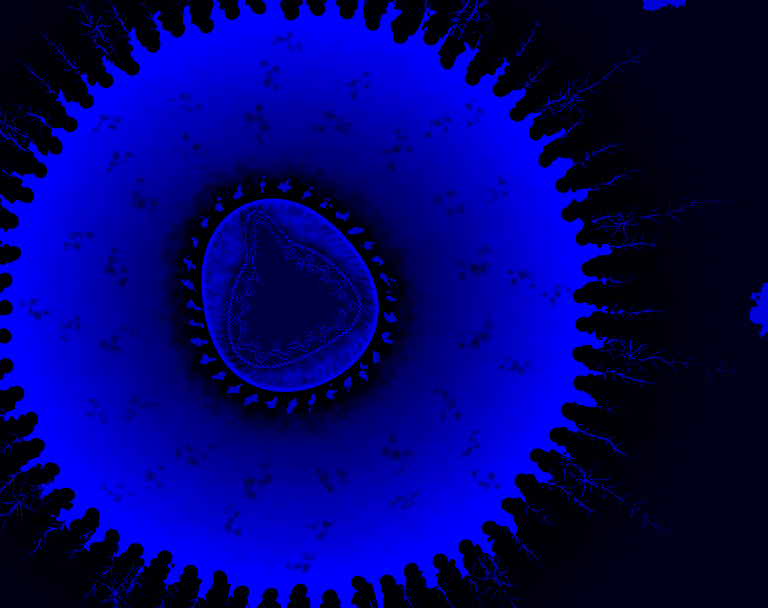
Write a Shadertoy shader that draws this background.

```glsl
// A blue fractal disc rimmed by black bulbs and thin branching filaments,
// with an egg-shaped core inside. Rings of polar sectors repeat the parts;
// sine-hash noise roughens the edges. Lengths are in canvas heights.

#define DISC_CENTER vec2(0.486, 0.503)
#define DISC_RADIUS 0.480
#define CORE_CENTER vec2(0.475, 0.504)
#define BULBS 64.0
#define FLECKS 32.0
#define FILAMENTS 16.0
#define STAR_DISTANCE 0.082
#define SMUDGE_DEPTH 0.5
#define CORE_NAVY 0.25
#define TAU 6.2831853

float hash(vec2 p) { return fract(sin(dot(p, vec2(127.1, 311.7))) * 43758.5453); }

float noise(vec2 p) {
    vec2 i = floor(p), f = fract(p);
    f = f * f * (3.0 - 2.0 * f);
    return mix(mix(hash(i), hash(i + vec2(1, 0)), f.x),
               mix(hash(i + vec2(0, 1)), hash(i + vec2(1, 1)), f.x), f.y);
}

float fbm(vec2 p) {
    float sum = 0.0, amp = 0.5;
    for (int i = 0; i < 4; i++) {
        sum += amp * noise(p);
        p = mat2(1.6, 1.2, -1.2, 1.6) * p;
        amp *= 0.5;
    }
    return sum;
}

// Antialiased coverage of a signed distance, and of a line around its zero
float cover(float d) { return clamp(0.5 - d * iResolution.y, 0.0, 1.0); }
float line(float d, float halfWidth) { return cover(abs(d) - halfWidth); }

// Angle within one of n sectors, and the index of that sector
vec2 sector(float angle, float n, float offset) {
    float id = floor((angle - offset) * n / TAU + 0.5);
    return vec2(angle - offset - id * TAU / n, mod(id, n));
}

float lobe(float angle, float center, float width) {
    float a = mod(angle - center + TAU * 0.5, TAU) - TAU * 0.5;
    return exp(-a * a / (width * width));
}

// One ring of dark marks, each a curling chain of ragged dots
float smudges(float r, float angle, float n, float offset, float ring, float size) {
    vec2 s = sector(angle, n, offset);
    float turn = hash(vec2(s.y, ring)) * TAU, d = 9.0;
    vec2 q = vec2(r - ring, s.x * ring) / size;
    q = mat2(cos(turn), sin(turn), -sin(turn), cos(turn)) * q;
    for (float i = -2.0; i < 2.5; i++) {
        vec2 dot0 = vec2(i * 0.38, 0.35 * sin(i * 2.1 + turn));
        d = min(d, length(q - dot0) - 0.17 + 0.03 * abs(i));
    }
    return clamp(0.45 - 2.6 * (d + 0.8 * (fbm(q * 4.0 + s.y * 7.0) - 0.47)), 0.0, 1.0);
}

// Black bulbs: a round tip, knobbly shoulders, then a solid outside
float bulbDistance(vec2 p, float e, float angle) {
    vec2 s = sector(angle, BULBS, 0.02);
    float pick = hash(vec2(s.y, 3.0)), bend = fract(pick * 9.0) - 0.5;
    vec2 q = vec2(e - 0.024 * (pick - 0.5), s.x * DISC_RADIUS);
    q.y += bend * (0.008 + q.x * 0.4);
    float d = length(q) - 0.0125;
    float knobs = 0.012 * (noise(p * 120.0) - 0.5);
    d = min(d, length(q - vec2(0.018, 0.003)) - 0.017 + knobs);
    d = min(d, length(q - vec2(0.035, 0.0)) - 0.021 + knobs);
    return min(d, 0.039 - q.x + knobs);
}

// Branching filaments: stars on long wavering rays, and twigs at the rim
float filaments(vec2 p) {
    p += 0.025 * (vec2(fbm(p * 32.0), fbm(p * 32.0 + 40.0)) - 0.47);
    float r = length(p), e = r - DISC_RADIUS, angle = atan(p.y, p.x);
    vec2 s = sector(angle, FILAMENTS, -0.157);
    vec2 q = vec2(e - STAR_DISTANCE, s.x * r);
    float reach = length(q);
    float arm = sector(atan(q.y, q.x), 7.0, s.y).x;
    float ink = line(reach * sin(arm), 0.0009) * (1.0 - smoothstep(0.02, 0.04, reach));
    float fade = 1.0 - smoothstep(0.14, 0.32, e);
    ink = max(ink, line(q.y, 0.0009) * fade);
    float side = abs(q.y), twig = mod(e - side * 0.7, 0.026) - 0.013;
    ink = max(ink, line(twig, 0.0007) * fade * (1.0 - smoothstep(0.01, 0.03, side)));
    float rim = abs(sector(angle, BULBS, 0.069).x * r);
    float spur = mod(e - rim, 0.015) - 0.007;
    float near = 1.0 - smoothstep(0.06, 0.13, e + 0.03 * sin(s.y * 5.0 + angle * 32.0));
    ink = max(ink, line(rim, 0.0013) * near);
    ink = max(ink, line(spur, 0.0007) * near * (1.0 - smoothstep(0.006, 0.016, rim)));
    return ink * smoothstep(0.02, 0.03, e) * smoothstep(0.1, 0.5, noise(p * 210.0));
}

// Blue level of the core, from its bright shell to its navy heart
float core(vec2 p, float d, float r, float angle) {
    float triangle = 0.089 + 0.067 * lobe(angle, 1.95, 0.27)
                   + 0.026 * lobe(angle, -0.1, 0.5) + 0.030 * lobe(angle, 4.05, 0.6);
    float grain = fbm(p * 75.0) - 0.47;
    float t = r - triangle - 0.004 * abs(sin(angle * 48.0));
    float shell = mix(0.28, 0.68, smoothstep(0.0, 0.03, t)) + 0.6 * grain;
    shell -= 0.2 * smoothstep(0.2, 1.0, sin(angle * 60.0 + d * 260.0)) * smoothstep(-0.03, -0.012, d);
    shell = mix(shell, 0.92, smoothstep(-0.011, -0.003, d));
    float cusp = t + 0.017 * abs(sin(angle * 8.0 + 0.5)) + 0.005 * abs(sin(angle * 24.0)) + 0.005 * grain;
    float heart = CORE_NAVY + 0.45 * line(cusp + 0.001, 0.0013) + 0.5 * line(cusp + 0.009, 0.0011);
    heart += 0.4 * line(cusp + 0.015 + 0.03 * grain, 0.0009);
    return max(mix(shell, heart, cover(t)), 0.85 * line(t, 0.0018));
}

void mainImage(out vec4 fragColor, in vec2 fragCoord) {
    vec2 uv = fragCoord / iResolution.y, p = uv - DISC_CENTER, c = uv - CORE_CENTER;
    float r = length(p), angle = atan(p.y, p.x), e = r - DISC_RADIUS;
    float coreR = length(c), coreAngle = atan(c.y, c.x), k = coreAngle - 2.007;
    float d = coreR - 0.151 - 0.008 * cos(k) - 0.010 * cos(2.0 * k) - 0.0065 * cos(3.0 * k);

    // Disc: brightens outward, dark around the core, marked by smudges
    float blue = 0.64 + (r - 0.31) * 2.5 + 0.09 * (fbm(p * 45.0) - 0.47);
    float marks = smudges(r, angle, 16.0, 0.20, 0.300, 0.034)
                + smudges(r, angle, 16.0, 0.11, 0.374, 0.026)
                + smudges(r, angle, 8.0, 0.03, 0.430, 0.026);
    blue = min(blue, 1.0) * (1.0 - SMUDGE_DEPTH * min(marks, 1.0));
    blue *= smoothstep(0.008, 0.08, d + 0.05 * (fbm(p * 75.0) - 0.5));

    // Flecks circling the core
    vec2 s = sector(coreAngle, FLECKS, 0.05);
    vec2 q = vec2(d - 0.021, s.x * coreR);
    q.y += 0.5 * q.x;
    float fleck = abs(q.x) * 0.7 + abs(q.y + 0.003) - 0.008 + 0.013 * (noise(p * 170.0) - 0.5);
    blue = max(blue, 0.75 * cover(fleck));

    // Outside: near black, navy toward the right, with filaments
    float night = 0.02 + 0.08 * smoothstep(0.05, 0.24, e) + 0.04 * (fbm(uv * 60.0) - 0.5);
    night = max(night, 0.85 * filaments(p));
    float ragged = 0.04 * (fbm(uv * 80.0) - 0.5);
    float islets = min(length((uv - vec2(1.270, 0.495)) * vec2(1.0, 0.65)) - 0.029,
                       length((uv - vec2(1.087, 1.008)) * vec2(0.75, 1.0)) - 0.023);
    night = mix(night, 0.85, cover(islets + ragged));
    blue = mix(blue, night, cover(bulbDistance(p, e, angle)));

    blue = mix(blue, core(c, d, coreR, coreAngle), cover(d));
    fragColor = vec4(0.0, 0.0, clamp(blue, 0.0, 1.0), 1.0);
}
```
